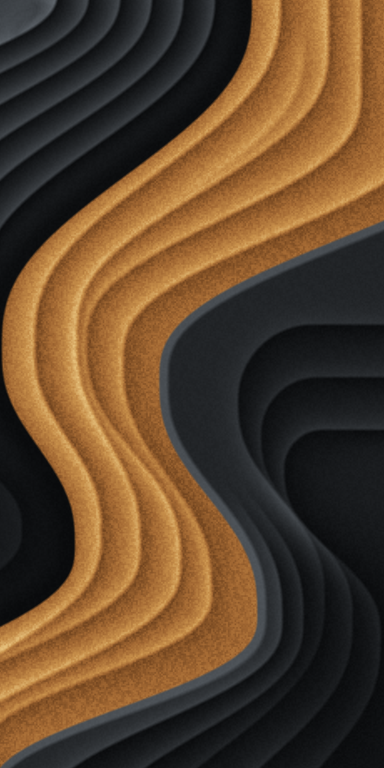
Write a WebGL 1 fragment shader that draws this background.

```glsl
precision highp float;
// A golden sand river winding between charcoal terraces, like stacked paper cuts.
// Every rim is a curve x(y) through four turning points; each rim brightens the
// layer on its left and drops a soft shadow onto the layer on its right.

uniform vec2 u_resolution;

const vec3 GOLD_SHADOW = vec3(0.42, 0.25, 0.11);
const vec3 GOLD_MID = vec3(0.64, 0.41, 0.20);
const vec3 GOLD_LIGHT = vec3(0.78, 0.56, 0.29);
const vec3 GOLD_CREST = vec3(0.90, 0.75, 0.48);
const vec3 COAL = vec3(0.035, 0.040, 0.046);
const vec3 SLATE = vec3(0.38, 0.405, 0.43);

float hash(vec2 cell) {
  return fract(sin(dot(cell, vec2(12.99, 78.23))) * 43758.5);
}

float valueNoise(vec2 p) {
  vec2 cell = floor(p), f = fract(p);
  f = f * f * (3.0 - 2.0 * f);
  float low = mix(hash(cell), hash(cell + vec2(1.0, 0.0)), f.x);
  float high = mix(hash(cell + vec2(0.0, 1.0)), hash(cell + 1.0), f.x);
  return mix(low, high, f.y);
}

// Layered, warped sines for the smoky stone
float smoke(vec2 p) {
  float sum = 0.0, gain = 0.5;
  for (int i = 0; i < 4; i++) {
    p += 0.7 * sin(p.yx * 1.3 + float(i));
    sum += gain * sin(p.x) * cos(p.y);
    p = mat2(1.5, 1.0, -1.0, 1.5) * p;
    gain *= 0.55;
  }
  return sum;
}

// Quintic ease between two heights: value and slope
vec2 sweep(float y, float y0, float y1) {
  float u = clamp((y - y0) / (y1 - y0), 0.0, 1.0);
  float v = u * (1.0 - u);
  return vec2(u * u * u * (u * (u * 6.0 - 15.0) + 10.0), 30.0 * v * v / (y1 - y0));
}

// Signed distance to a winding rim, positive on its right
float rimDistance(vec2 p, vec4 xs, vec4 ys) {
  vec2 f = (xs.y - xs.x) * sweep(p.y, ys.x, ys.y)
         + (xs.z - xs.y) * sweep(p.y, ys.y, ys.z)
         + (xs.w - xs.z) * sweep(p.y, ys.z, ys.w);
  return (p.x - xs.x - f.x) / sqrt(1.0 + f.y * f.y);
}

// Rim that starts as a round arch and flows on downward
float archDistance(vec2 p, float left, float top, float radius, vec4 xs, vec4 ys) {
  vec2 q = p - vec2(left + radius, top);
  float cap = radius - length(vec2(min(q.x, 0.0), q.y))
            + max(q.x, 0.0) * smoothstep(-radius, 0.0, q.y);
  return q.y < 0.0 ? cap : rimDistance(p, xs, ys);
}

// Lit rim on the left, shadow easing from range.x to range.y on the right
float terrace(float light, float d, float glow, vec2 range, float soft) {
  float lit = light + glow * exp(min(d, 0.0) / 3.0);
  float shaded = mix(range.y, range.x, exp(-max(d, 0.0) / 8.0));
  return mix(lit, shaded, smoothstep(-soft, soft, d));
}

vec3 goldRamp(float t) {
  vec3 color = mix(GOLD_SHADOW, GOLD_MID, clamp(t * 3.0, 0.0, 1.0));
  color = mix(color, GOLD_LIGHT, clamp(t * 3.0 - 1.0, 0.0, 1.0));
  return mix(color, GOLD_CREST, clamp(t * 3.0 - 2.0, 0.0, 1.0));
}

float riverLight(vec2 p, float bank) {
  vec2 range = vec2(0.04, 0.58);
  float light = mix(0.55, 0.2, exp(-max(bank, 0.0) / 4.0));
  light = terrace(light, rimDistance(p, vec4(73.0, 9.0, 26.3, -29.0), vec4(0.0, 90.0, 139.0, 203.0)), 0.4, range, 0.9);
  // Short streak that melts into the next ridge
  float streak = terrace(light, rimDistance(p, vec4(79.0, 19.5, 36.0, -31.0), vec4(11.5, 88.0, 142.0, 200.0)), 0.35, vec2(0.25, 0.55), 1.2);
  light = mix(light, streak, smoothstep(4.0, 18.0, p.y) * (1.0 - smoothstep(35.0, 58.0, p.y)));
  light = terrace(light, rimDistance(p, vec4(85.5, 20.0, 36.5, -31.0), vec4(11.5, 88.0, 142.0, 200.0)), 0.45, range, 0.9);
  light = terrace(light, rimDistance(p, vec4(94.0, 22.5, 47.0, -15.5), vec4(23.5, 90.0, 146.0, 203.0)), 0.45, range, 0.9);
  return terrace(light, rimDistance(p, vec4(112.0, 32.0, 55.0, -5.0), vec4(28.5, 94.0, 154.0, 198.0)), 0.45, vec2(0.08, 0.45), 0.9);
}

float upperStone(vec2 p, float bank) {
  float light = 0.5 + 0.3 * smoke(p * 0.16);
  for (int i = 0; i < 6; i++) {
    float k = 5.0 - float(i);
    vec4 xs = vec4(56.0 - 8.2 * k, -5.0 - 5.0 * k, -12.0 - 5.0 * k, -30.0 - 5.0 * k);
    float d = rimDistance(p, xs, vec4(-3.0, 78.0 - 9.0 * k, 140.0, 190.0));
    light = terrace(light, d, 0.38, vec2(0.0, 0.36 + 0.03 * k), 0.6);
  }
  float fold = rimDistance(p, vec4(-16.0, -16.0, 5.7, -20.0), vec4(78.0, 104.0, 138.0, 168.0));
  light = mix(light, terrace(light, fold, 0.1, vec2(0.05, 0.22), 0.6), smoothstep(105.0, 130.0, p.y));
  light *= mix(1.0, 0.5, smoothstep(70.0, 95.0, p.y));
  return light * mix(0.12, 1.0, smoothstep(1.5, 9.0, -bank));
}

float lowerStone(vec2 p, float bank) {
  float light = mix(0.72, 0.27, smoothstep(1.6, 3.0, bank));
  for (int i = 1; i < 3; i++) {
    float k = float(i);
    float d = rimDistance(p, vec4(140.0, 47.0 + 3.0 * k, 68.0 + 5.5 * k, 14.0 * k - 3.0), vec4(23.5, 99.0, 161.0, 208.0 + 6.5 * k));
    light = mix(light, terrace(light, d, 0.3, vec2(0.0, 0.2), 0.6), smoothstep(122.0, 156.0, p.y));
  }
  for (int i = 0; i < 3; i++) {
    float k = float(i), left = 62.0 + 6.0 * k, top = 104.0 + 9.0 * k;
    vec4 xs = vec4(left, left, 84.5 + 7.3 * k, 31.0 + 18.0 * k);
    float d = archDistance(p, left, top, 19.5 - 4.7 * k, xs, vec4(0.0, top, 156.0 + 5.0 * k, 234.0));
    light = terrace(light, d, 0.16 + 0.05 * k, vec2(0.02, 0.2), 0.6);
  }
  return light * mix(1.0, 0.55, smoothstep(125.0, 185.0, p.y) * smoothstep(60.0, 95.0, p.x));
}

void main() {
  // Hundredths of the canvas width, measured down from the top
  vec2 uv = gl_FragCoord.xy / u_resolution;
  vec2 p = vec2(uv.x, 2.0 - 2.0 * uv.y) * 100.0;
  float leftBank = rimDistance(p, vec4(65.6, 0.5, 19.5, -39.0), vec4(0.0, 91.0, 142.0, 194.0));
  float rightBank = rimDistance(p, vec4(140.0, 41.5, 67.0, -2.5), vec4(23.5, 99.0, 160.0, 208.0));
  float grain = valueNoise(p * 2.3) - 0.5;

  vec3 river = goldRamp(riverLight(p, leftBank) + 0.22 * grain);
  vec3 upper = mix(COAL, SLATE, clamp(upperStone(p, leftBank) + 0.05 * grain, 0.0, 1.0));
  vec3 lower = mix(COAL, SLATE, clamp(lowerStone(p, rightBank) + 0.06 * grain, 0.0, 1.0));
  vec3 color = mix(upper, river, smoothstep(-0.4, 0.4, leftBank));
  color = mix(color, lower, smoothstep(-0.4, 0.4, rightBank));
  gl_FragColor = vec4(color, 1.0);
}
```
